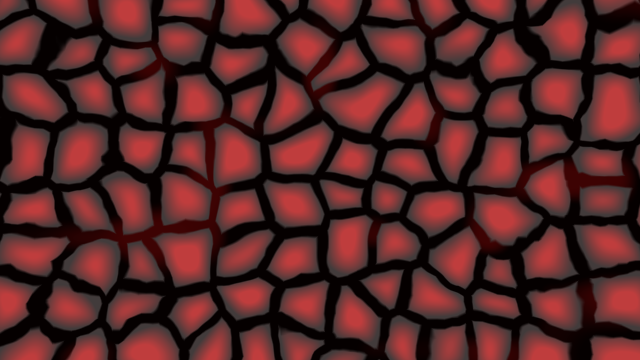
Reproduce this pattern procedurally as a Shadertoy shader.

```glsl
const float CENTRE_DENSITY = 7.6;   // cells per canvas height in the middle
const float DENSITY_FALLOFF = 1.0;  // larger cells towards the borders
const float JITTER = 0.72;
const float CRACK_HALF_WIDTH = 0.098;
const float CRACK_VARIATION = 0.035;
const float BEND_AMOUNT = 0.32;
const float JAG_FREQUENCY = 2.6;
const float JAG_CENTRE = 0.09;
const float JAG_BORDER = 0.24;
const float CORE_ROUNDNESS = 13.0;
const float CORE_DEPTH = 0.35;
const vec3 CRACK_COLOR = vec3(0.018, 0.0, 0.0);
const vec3 EMBER_COLOR = vec3(0.24, 0.01, 0.01);
const vec3 RIM_COLOR = vec3(0.26, 0.23, 0.23);
const vec3 CORE_COLOR = vec3(0.75, 0.24, 0.24);

vec2 hash2(vec2 p) {
    vec3 q = fract(p.xyx * vec3(0.1031, 0.1030, 0.0973));
    q += dot(q, q.yzx + 33.33);
    return fract((q.xx + q.yz) * q.zy);
}

// Two-channel value noise; smoothness 0 gives angular, 1 gives rounded shapes.
vec2 noise2(vec2 p, float smoothness) {
    vec2 cell = floor(p);
    vec2 f = fract(p);
    f = mix(f, f * f * (3.0 - 2.0 * f), smoothness);
    vec2 low = mix(hash2(cell), hash2(cell + vec2(1, 0)), f.x);
    vec2 high = mix(hash2(cell + vec2(0, 1)), hash2(cell + vec2(1, 1)), f.x);
    return mix(low, high, f.y);
}

vec2 seedOffset(vec2 cell) {
    return 0.5 + JITTER * (hash2(cell + 57.0) - 0.5);
}

// Distance to the Voronoi border: x exact, y with rounded corners.
vec2 borderDistance(vec2 p) {
    vec2 base = floor(p);
    vec2 f = p - base;
    vec2 nearestCell = vec2(0.0);
    vec2 nearest = vec2(0.0);
    float best = 100.0;
    for (int y = -1; y <= 1; y++)
    for (int x = -1; x <= 1; x++) {
        vec2 cell = vec2(x, y);
        vec2 toSeed = cell + seedOffset(base + cell) - f;
        float d = dot(toSeed, toSeed);
        if (d < best) {
            best = d;
            nearest = toSeed;
            nearestCell = cell;
        }
    }
    float exact = 100.0;
    float total = 0.0;
    for (int y = -2; y <= 2; y++)
    for (int x = -2; x <= 2; x++) {
        if (x == 0 && y == 0) continue;
        vec2 cell = nearestCell + vec2(x, y);
        vec2 toSeed = cell + seedOffset(base + cell) - f;
        float d = dot(0.5 * (nearest + toSeed), normalize(toSeed - nearest));
        exact = min(exact, d);
        total += exp(-CORE_ROUNDNESS * d);
    }
    return vec2(exact, -log(total) / CORE_ROUNDNESS);
}

void mainImage(out vec4 fragColor, in vec2 fragCoord) {
    vec2 p = (fragCoord - 0.5 * iResolution.xy) / iResolution.y;
    float radius = length(p);
    float density = CENTRE_DENSITY - DENSITY_FALLOFF * radius;
    vec2 q = p * density + 40.0;

    // Broad bends shape the cells, angular noise roughens only the cracks.
    vec2 bent = q + BEND_AMOUNT * (noise2(q * 1.1, 1.0) - 0.5);
    float jag = mix(JAG_CENTRE, JAG_BORDER, smoothstep(0.1, 0.8, radius));
    vec2 jagged = bent + jag * (noise2(q * JAG_FREQUENCY + 9.0, 0.0) - 0.5);
    jagged += 0.25 * jag * (noise2(q * JAG_FREQUENCY * 2.7, 0.0) - 0.5);

    // Soft red core fading to a grey rim
    float core = clamp((borderDistance(bent).y - 0.07) / (CORE_DEPTH - 0.07), 0.0, 1.0);
    vec3 cellColor = mix(RIM_COLOR, CORE_COLOR, core);

    // Dark cracks with faint embers
    float ember = smoothstep(0.68, 0.95, noise2(q * 0.9 + 21.0, 1.0).x);
    vec3 crackColor = mix(CRACK_COLOR, EMBER_COLOR, ember);
    float halfWidth = CRACK_HALF_WIDTH + CRACK_VARIATION * (noise2(q * 1.7 + 5.0, 1.0).y - 0.5);
    float edge = borderDistance(jagged).x - halfWidth;
    float soft = 0.008 + density / iResolution.y;
    fragColor = vec4(mix(crackColor, cellColor, smoothstep(-soft, soft, edge)), 1.0);
}
```
